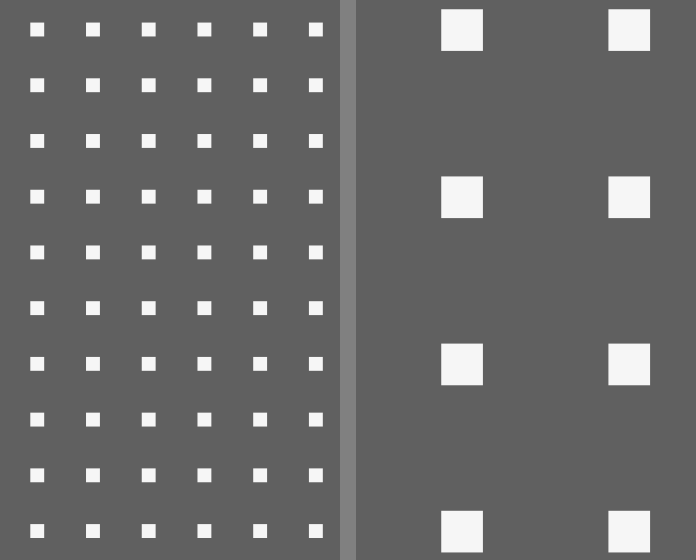
Left: the whole. Right: its middle third, enlarged.
A WebGL 2 fragment shader for this pattern:

```glsl
#version 300 es
precision highp float;
// Draws a regular grid of small off-white squares on a flat grey ground.

uniform vec2 u_resolution;
out vec4 fragColor;

// Lengths are fractions of the canvas height.
const float PITCH = 0.09951;                      // spacing between square centres
const float HALF_SIDE = 0.0124;                   // half the side of a square
const vec2 FIRST_CENTRE = vec2(0.0665, 0.0517);   // centre of the lower left square
const vec3 GROUND_GREY = vec3(0.378);
const vec3 SQUARE_WHITE = vec3(0.965);

// Share of a pixel covered by an axis-aligned square centred at the origin.
float squareCoverage(vec2 p, float halfSide, float pixel) {
    vec2 cover = clamp((halfSide - abs(p)) / pixel + 0.5, 0.0, 1.0);
    return cover.x * cover.y;
}

void main() {
    float pixel = 1.0 / u_resolution.y;
    vec2 uv = gl_FragCoord.xy * pixel;

    // Offset from the nearest square centre.
    vec2 cell = (fract((uv - FIRST_CENTRE) / PITCH + 0.5) - 0.5) * PITCH;

    float mask = squareCoverage(cell, HALF_SIDE, pixel);
    fragColor = vec4(mix(GROUND_GREY, SQUARE_WHITE, mask), 1.0);
}
```
